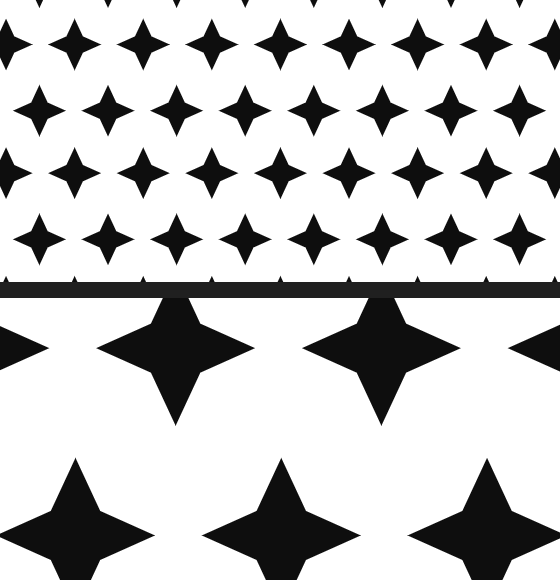
Top, the full canvas; bottom, a detail of the centre.
Give the GLSL for this pattern, as a WebGL 2 fragment shader.

```glsl
#version 300 es
precision highp float;

// Lengths are fractions of the canvas width; y runs down from the top edge.
#define PERIOD vec2(0.12249, 0.2297)
#define FIRST_STAR vec2(0.0108, 0.0795)
#define ROW_SHIFT vec2(0.0596, 0.1182)
#define STAR_RADII vec2(0.0473, 0.0462)
#define NOTCH vec2(0.0147, 0.0146)
#define INK vec3(0.054)
#define PAPER vec3(1.0)

uniform vec2 u_resolution;
out vec4 fragColor;

// Signed distance to the edge a-b, negative on its left side.
float edgeDistance(vec2 p, vec2 a, vec2 b) {
    vec2 ap = p - a;
    vec2 ab = b - a;
    float along = clamp(dot(ap, ab) / dot(ab, ab), 0.0, 1.0);
    float side = ab.x * ap.y - ab.y * ap.x;
    return length(ap - ab * along) * (side > 0.0 ? -1.0 : 1.0);
}

// Four-pointed star, folded into one quadrant and split at the notch.
float starDistance(vec2 p) {
    p = abs(p);
    bool nearSideTip = p.x * NOTCH.y > p.y * NOTCH.x;
    return nearSideTip
        ? edgeDistance(p, vec2(STAR_RADII.x, 0.0), NOTCH)
        : edgeDistance(p, NOTCH, vec2(0.0, STAR_RADII.y));
}

// Offset from the centre of the nearest repeat.
vec2 repeatCell(vec2 p) {
    return (fract(p / PERIOD + 0.5) - 0.5) * PERIOD;
}

void main() {
    float pixel = 1.0 / u_resolution.x;
    vec2 p = vec2(gl_FragCoord.x, u_resolution.y - gl_FragCoord.y) * pixel;
    p -= FIRST_STAR;

    // Two interleaved sets of rows
    float d = min(starDistance(repeatCell(p)),
                  starDistance(repeatCell(p - ROW_SHIFT)));

    float coverage = clamp(0.5 - d / pixel, 0.0, 1.0);
    fragColor = vec4(mix(PAPER, INK, coverage), 1.0);
}
```
